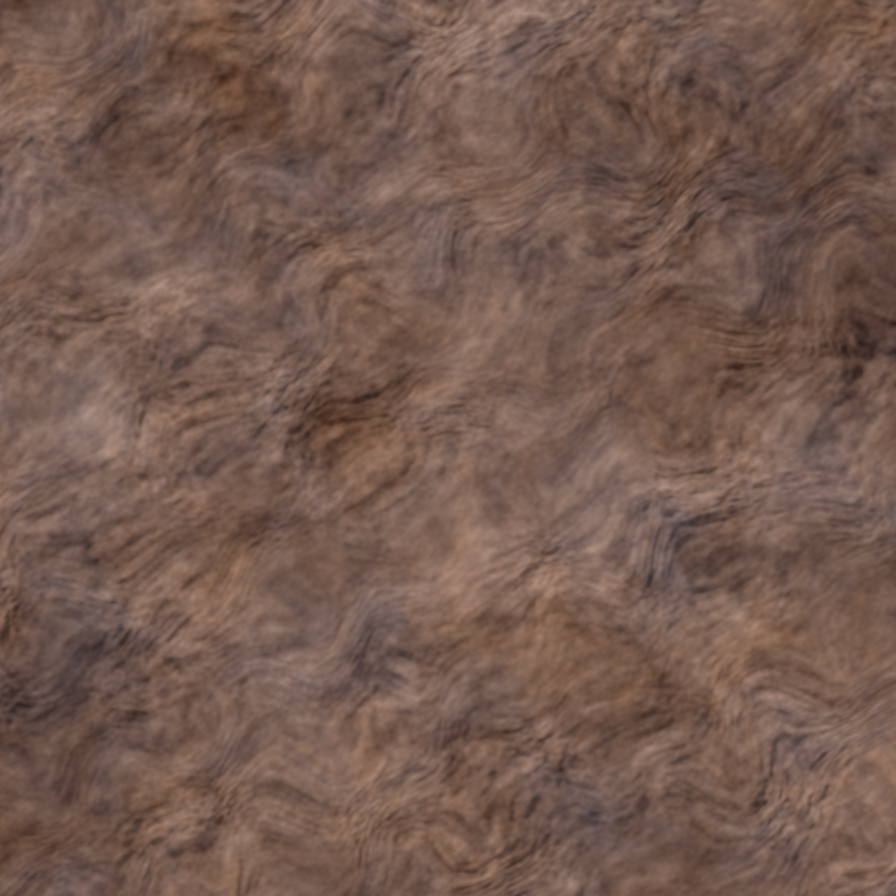
Write a Shadertoy shader that draws this texture.

```glsl
// Weathered brown stone: broad soft blotches, slanted streaks and fine grain.
// Layers of gradient noise, stretched along a rising diagonal, are summed into
// one tone; a small directional relief adds chips, and slow noise tints it.

const vec3 BASE_COLOR = vec3(0.457, 0.354, 0.311);
const vec3 TONE_COLOR = vec3(1.0, 0.88, 0.78);    // colour change per unit of tone
const vec3 WARM_SHIFT = vec3(0.009, 0.0, -0.010); // ochre against grey
const vec3 CHIP_SHIFT = vec3(-0.040, -0.028, -0.020);

const float BLOTCH_AMOUNT = 0.036;
const float STREAK_AMOUNT = 0.026;
const float GRAIN_AMOUNT  = 0.023;
const float RELIEF_AMOUNT = 0.024;

const float BLOTCH_SCALE = 3.2;   // cells across the canvas
const float STREAK_SCALE = 15.0;
const float GRAIN_SCALE  = 42.0;
const float WARM_SCALE   = 6.0;

const float BLOTCH_ANGLE = 0.32;  // radians above horizontal
const float STREAK_ANGLE = 0.58;
const float RELIEF_STEP  = 0.007;
const float WARP_AMOUNT  = 0.012;
const float NOISE_GAIN   = 6.0;   // brings noise to about unit deviation

vec2 hash22(vec2 p) {
    vec3 q = fract(p.xyx * vec3(0.1031, 0.1030, 0.0973));
    q += dot(q, q.yzx + 33.33);
    return fract((q.xx + q.yz) * q.zy);
}

float cornerSlope(vec2 cell, vec2 corner, vec2 f) {
    return dot(hash22(cell + corner) * 2.0 - 1.0, f - corner);
}

float gradientNoise(vec2 p) {
    vec2 cell = floor(p);
    vec2 f = p - cell;
    vec2 w = f * f * f * (f * (f * 6.0 - 15.0) + 10.0);
    float low = mix(cornerSlope(cell, vec2(0, 0), f),
                    cornerSlope(cell, vec2(1, 0), f), w.x);
    float high = mix(cornerSlope(cell, vec2(0, 1), f),
                     cornerSlope(cell, vec2(1, 1), f), w.x);
    return NOISE_GAIN * mix(low, high, w.y);
}

// Fractal sum, scaled so that its spread does not depend on the octave count
float fbm(vec2 p, int octaves, float gain) {
    float sum = 0.0, power = 0.0, amp = 1.0;
    for (int i = 0; i < octaves; i++) {
        sum += amp * gradientNoise(p);
        power += amp * amp;
        amp *= gain;
        p = p * 2.03 + vec2(17.3, 41.7);
    }
    return sum * inversesqrt(power);
}

// Rotates to the grain direction and stretches along it
vec2 alongGrain(vec2 p, float angle, float stretch) {
    float c = cos(angle), s = sin(angle);
    return vec2((c * p.x + s * p.y) / stretch, c * p.y - s * p.x);
}

float streaks(vec2 p) {
    vec2 q = alongGrain(p, STREAK_ANGLE, 1.7);
    return fbm(q * STREAK_SCALE + 83.0, 4, 0.72);
}

void mainImage(out vec4 fragColor, in vec2 fragCoord) {
    vec2 uv = fragCoord / iResolution.y;

    // Bend the domain so that streaks and patches get ragged borders
    vec2 bend = vec2(gradientNoise(uv * 9.0 + 211.0),
                     gradientNoise(uv * 9.0 + 157.0));
    vec2 p = uv + WARP_AMOUNT * bend;

    // Tone layers
    vec2 blotchPos = alongGrain(p, BLOTCH_ANGLE, 1.5) * BLOTCH_SCALE;
    float blotch = fbm(blotchPos + 29.0, 4, 0.62);
    float streak = streaks(p);
    vec2 grainPos = alongGrain(uv, STREAK_ANGLE, 1.3) * GRAIN_SCALE;
    float grain = fbm(grainPos + 61.0, 3, 0.75);

    // Relief lit from the upper left, stronger in some patches
    vec2 lightDir = vec2(-sin(STREAK_ANGLE), cos(STREAK_ANGLE));
    float relief = streak - streaks(p + lightDir * RELIEF_STEP);
    float roughness = smoothstep(-1.4, 1.4, fbm(uv * 4.5 + 131.0, 2, 0.5));
    relief *= mix(0.5, 1.3, roughness);

    float tone = BLOTCH_AMOUNT * blotch
               + STREAK_AMOUNT * streak
               + GRAIN_AMOUNT * grain * mix(0.75, 1.2, roughness)
               + RELIEF_AMOUNT * relief;

    // Colour: base, tone, warm or grey tint, dark grey chips
    float warmth = fbm(p * WARM_SCALE + 307.0, 4, 0.65);
    float chips = smoothstep(0.7, 2.0, -relief - 0.4 * streak) * roughness;
    vec3 color = BASE_COLOR + TONE_COLOR * tone
               + WARM_SHIFT * warmth + CHIP_SHIFT * chips;

    fragColor = vec4(clamp(color, 0.0, 1.0), 1.0);
}
```
